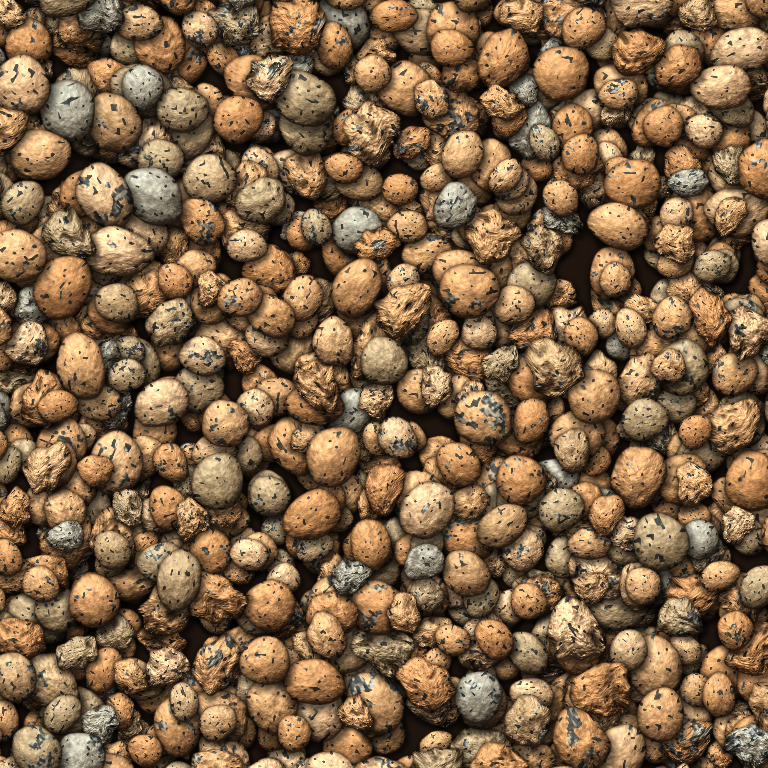
Write a Shadertoy shader that draws this texture.

```glsl
// Heap of round and lumpy fired clay pebbles, lit from above, with blue-grey specks

const int LAYERS = 5;
const vec3 LIGHT_DIR = vec3(-0.20, 0.54, 0.82);
const vec3 GROUND = vec3(0.12, 0.08, 0.055);
const vec3 TAN_CLAY = vec3(0.94, 0.72, 0.49);
const vec3 RUST_CLAY = vec3(0.87, 0.62, 0.39);
const vec3 PALE_CLAY = vec3(0.98, 0.82, 0.63);
const vec3 OLIVE_CLAY = vec3(0.79, 0.68, 0.51);
const vec3 SLATE = vec3(0.33, 0.37, 0.38);
const vec3 ASH = vec3(0.74, 0.75, 0.70);

float hash(vec2 p) {
    vec3 q = fract(vec3(p.xyx) * 0.1031);
    q += dot(q, q.yzx + 33.33);
    return fract((q.x + q.y) * q.z);
}

vec4 hash4(vec2 p) {
    vec4 q = fract(p.xyxy * vec4(0.1031, 0.1030, 0.0973, 0.1099));
    q += dot(q, q.wzxy + 33.33);
    return fract((q.xxyz + q.yzzw) * q.zywx);
}

mat2 rotation(float a) {
    float c = cos(a), s = sin(a);
    return mat2(c, s, -s, c);
}

// Value noise in x, its gradient in yz
vec3 noise(vec2 p) {
    vec2 i = floor(p), f = fract(p);
    vec2 u = f * f * (3.0 - 2.0 * f), du = 6.0 * f * (1.0 - f);
    float a = hash(i), b = hash(i + vec2(1, 0)) - a, c = hash(i + vec2(0, 1)) - a;
    float d = hash(i + vec2(1, 1)) - a - b - c;
    return vec3(a + b * u.x + c * u.y + d * u.x * u.y, du * (vec2(b, c) + d * u.yx));
}

// Layered noise with gradient
vec3 fbm(vec2 p, int octaves) {
    const mat2 STEP = mat2(1.6, 1.2, -1.2, 1.6);
    mat2 total = mat2(1.0);
    vec3 sum = vec3(0.0);
    float amp = 0.53;
    for (int i = 0; i < octaves; i++) {
        vec3 n = noise(p);
        sum += amp * vec3(n.x, n.yz * total);
        p = STEP * p + 7.3;
        total = STEP * total;
        amp *= 0.5;
    }
    return sum;
}

// Irregular outline: bends the unit disc, more for lumpy pebbles
vec2 warpOutline(vec2 v, vec2 seed, float rough) {
    v += mix(0.05, 0.15, rough) * sin(v.yx * 2.7 + seed);
    return v + mix(0.01, 0.06, rough) * sin(v.yx * 7.0 + seed.yx);
}

// Clay tone with grain, pits and mineral patches
vec3 clayColor(vec2 v, vec2 seed, vec4 rnd) {
    vec3 clay = mix(RUST_CLAY, TAN_CLAY, smoothstep(0.1, 0.6, rnd.x));
    clay = mix(clay, PALE_CLAY, 0.8 * smoothstep(0.72, 0.95, rnd.x));
    clay = mix(clay, OLIVE_CLAY, smoothstep(0.68, 0.85, rnd.y));
    clay = mix(clay, ASH, 0.7 * step(0.955, rnd.y));
    float grain = noise(v * 10.0 + seed).x;
    clay *= 0.87 + 0.26 * grain;

    float limit = mix(0.73, 0.54, rnd.z * rnd.z);
    float patchMask = smoothstep(limit, limit + 0.05, fbm(v * 2.8 + seed + 53.0, 3).x);
    vec3 mineral = mix(SLATE * 0.6, ASH, smoothstep(0.3, 0.9, grain));
    clay = mix(clay, mineral, 0.85 * patchMask);

    float pits = smoothstep(0.80, 0.90, noise(v * 6.5 + seed + 71.0).x);
    return mix(clay, SLATE * 0.4, 0.85 * pits);
}

// Lit pebble surface; v is the position inside the unit disc
vec3 shadePebble(vec2 v, vec2 seed, float rough, mat2 turn, vec4 rnd) {
    vec3 relief = fbm(v * 2.5 + seed, 4);
    vec2 slope = relief.yz * mix(0.32, 0.9, rough);
    float height = sqrt(max(1.0 - dot(v, v), 0.0));
    vec3 normal = normalize(vec3((v * 0.9 - slope) * turn, height + 0.12));
    float diffuse = max(dot(normal, LIGHT_DIR), 0.0);
    float cavity = mix(1.0, smoothstep(0.15, 0.48, relief.x), 0.15 + 0.5 * rough);
    float rim = mix(0.55, 1.0, smoothstep(0.0, 0.55, height));
    float light = (0.22 + 0.88 * diffuse) * cavity * rim;

    vec3 color = clayColor(v, seed, rnd) * pow(vec3(light), vec3(1.0, 1.08, 1.16));
    return color + vec3(0.09, 0.10, 0.10) * pow(diffuse, 7.0) * cavity;
}

// Adds one pebble behind what is already drawn; view.rgb is color, view.a open share
void addPebble(inout vec4 view, inout float shadow, vec2 offset, float radius,
               float pixel, vec2 id) {
    vec4 form = hash4(id + 211.0);
    float rough = smoothstep(0.45, 0.9, form.x);
    float aspect = mix(0.70, 1.0, form.y);
    mat2 turn = rotation(form.z * 6.283);
    vec2 stretch = vec2(sqrt(aspect), inversesqrt(aspect)) / radius;
    vec2 seed = 90.0 * form.wz;
    vec2 castShift = (turn * vec2(0.05, -0.14)) * radius * stretch;
    vec2 v = warpOutline((turn * offset) * stretch, seed, rough);

    float edge = 1.1 * pixel / radius;
    float cover = 1.0 - smoothstep(1.0 - edge, 1.0 + edge, length(v));
    if (cover > 0.0) {
        vec3 surface = shadePebble(v, seed, rough, turn, hash4(id + 389.0));
        view.rgb += view.a * cover * shadow * surface;
        view.a *= 1.0 - cover;
    }
    shadow *= mix(0.40, 1.0, smoothstep(0.88, 1.36, length(v - castShift)));
}

void mainImage(out vec4 fragColor, in vec2 fragCoord) {
    vec2 uv = fragCoord / iResolution.y;
    vec4 view = vec4(0.0, 0.0, 0.0, 1.0);
    float shadow = 1.0;

    // Turned, jittered grids from the top of the heap down, until the view is filled
    for (int layer = 0; layer < LAYERS && view.a > 0.02; layer++) {
        float k = float(layer), cells = 14.0 + 0.5 * k;
        mat2 gridTurn = rotation(k * 1.13 + 0.4);
        vec2 grid = gridTurn * uv * cells + 60.0 + 17.3 * k;
        for (int n = 0; n < 9 && view.a > 0.02; n++) {
            vec2 cell = floor(grid) + vec2(n % 3, n / 3) - 1.0;
            vec2 id = cell + 131.0 * k;
            vec4 place = hash4(id);
            vec2 offset = grid - cell - 0.5 - 0.44 * (place.xy - 0.5);
            float radius = mix(0.31, 0.56, pow(place.z, 1.4));
            if (place.w > 0.84 || length(offset) > 1.9 * radius) continue;
            addPebble(view, shadow, offset * gridTurn, radius, cells / iResolution.y, id);
        }
    }
    fragColor = vec4(view.rgb + view.a * shadow * GROUND, 1.0);
}
```
